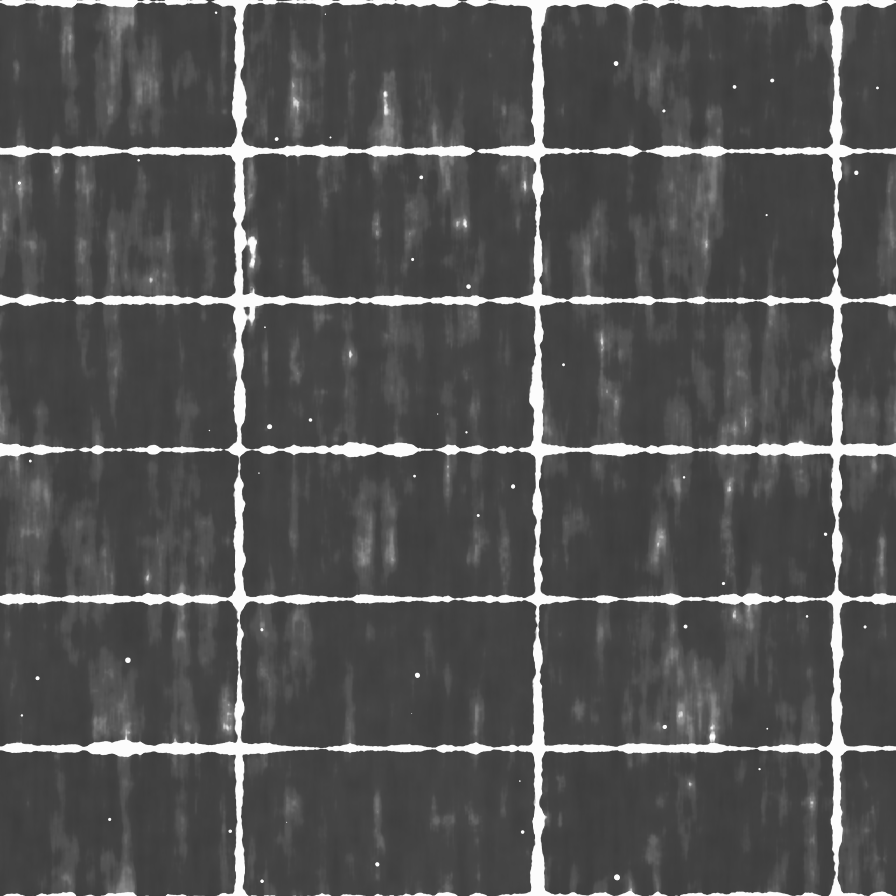
Give the GLSL for this texture, as a three.js fragment shader.

```glsl
// Weathered dark slabs in a 3 by 6 grid with ragged white joints.
// Rounded-box distances give the joints; wrapping noise, stretched upright,
// frays their edges, chips the slabs and streaks their grey faces.
varying vec2 vUv;

float hash(vec2 p) {
  vec3 q = fract(p.xyx * vec3(0.1031, 0.1030, 0.0973));
  q += dot(q, q.yzx + 33.33);
  return fract((q.x + q.y) * q.z);
}

// Value noise that wraps after a whole number of cells
float noise(vec2 uv, vec2 cells, float seed) {
  vec2 p = uv * cells, i = floor(p), f = fract(p);
  f = f * f * (3.0 - 2.0 * f);
  vec2 a = mod(i, cells) + seed, b = mod(i + 1.0, cells) + seed;
  return mix(mix(hash(a), hash(vec2(b.x, a.y)), f.x),
             mix(hash(vec2(a.x, b.y)), hash(b), f.x), f.y);
}

float fbm(vec2 uv, vec2 cells, float seed) {
  float sum = 0.0, amp = 0.5;
  for (int k = 0; k < 4; k++) {
    sum += amp * noise(uv, cells, seed);
    cells *= 2.0;
    amp *= 0.5;
    seed += 17.0;
  }
  return sum / 0.9375;
}

// Soft bump around a centre, measured across the wrapping edges
float bump(vec2 uv, vec2 centre, vec2 size) {
  vec2 d = (fract(uv - centre + 0.5) - 0.5) / size;
  return exp(-dot(d, d));
}

void main() {
  vec2 uv = fract(vUv);
  float streak = fbm(uv, vec2(64.0, 10.0), 3.0);
  float grain = fbm(uv, vec2(48.0), 71.0);
  float mottle = fbm(uv, vec2(14.0, 12.0), 131.0);

  // Slab grid and distance to the nearest joint, with rounded corners
  vec2 grid = vec2(3.0, 6.0);
  vec2 cell = (uv - vec2(0.267, -0.002)) * grid;
  vec2 d = abs(fract(cell + 0.5) - 0.5) / grid * vec2(0.92, 1.0);
  float joint = 0.012 - length(max(0.012 - d, 0.0));
  float inset = min(d.x, d.y);

  // Wear: scattered patches and one badly broken corner
  float broken = bump(uv, vec2(0.285, 0.635), vec2(0.035, 0.08));
  float wear = smoothstep(0.5, 0.78, fbm(uv, vec2(7.0, 9.0), 211.0));
  wear += 0.9 * broken;

  // Joints: upright fraying on the rows, crumbling on the columns
  float fray = mix(grain, streak, smoothstep(-0.004, 0.004, d.x - d.y));
  float halfWidth = 0.0033 + 0.0025 * wear + 0.011 * (fray - 0.5);
  float white = 1.0 - smoothstep(-0.0007, 0.0009, joint - halfWidth);

  // Chips: noise peaks, denser beside worn joints
  float flake = mix(streak, grain, 0.45);
  float chip = flake + 0.24 * wear * exp(-inset / 0.011) + 0.07 * broken;
  white = max(white, smoothstep(0.75, 0.82, chip));

  // Small scattered specks
  vec2 speckGrid = vec2(18.0), speckId = floor(uv * speckGrid);
  vec2 speckAt = 0.2 + 0.6 * vec2(hash(speckId + 301.0), hash(speckId + 347.0));
  float speck = length((fract(uv * speckGrid) - speckAt) / speckGrid);
  float radius = 0.0008 + 0.0016 * hash(speckId + 401.0) + 0.004 * (grain - 0.5);
  float present = step(0.86, hash(speckId + 389.0));
  white = max(white, present * (1.0 - smoothstep(-0.0006, 0.0008, speck - radius)));

  // Slab faces: dark grey, pale film and dusty upright bands
  float band = bump(vec2(uv.x, 0.0), vec2(0.1, 0.0), vec2(0.05, 1.0))
             + 0.6 * bump(vec2(uv.x, 0.0), vec2(0.76, 0.0), vec2(0.025, 1.0));
  float dust = 0.5 * streak + 0.3 * mottle + 0.2 * grain + 0.06 * band + 0.07 * broken;
  float tone = 0.258 + 0.012 * hash(mod(floor(cell), grid) + 503.0);
  tone += 0.05 * (streak - 0.5) + 0.03 * (grain - 0.5);
  tone += 0.055 * smoothstep(0.52, 0.62, dust);
  tone += 0.14 * smoothstep(0.62, 0.76, dust);
  tone += 0.06 * smoothstep(0.64, 0.75, chip);

  gl_FragColor = vec4(vec3(mix(tone, 0.99, white)), 1.0);
}
```
